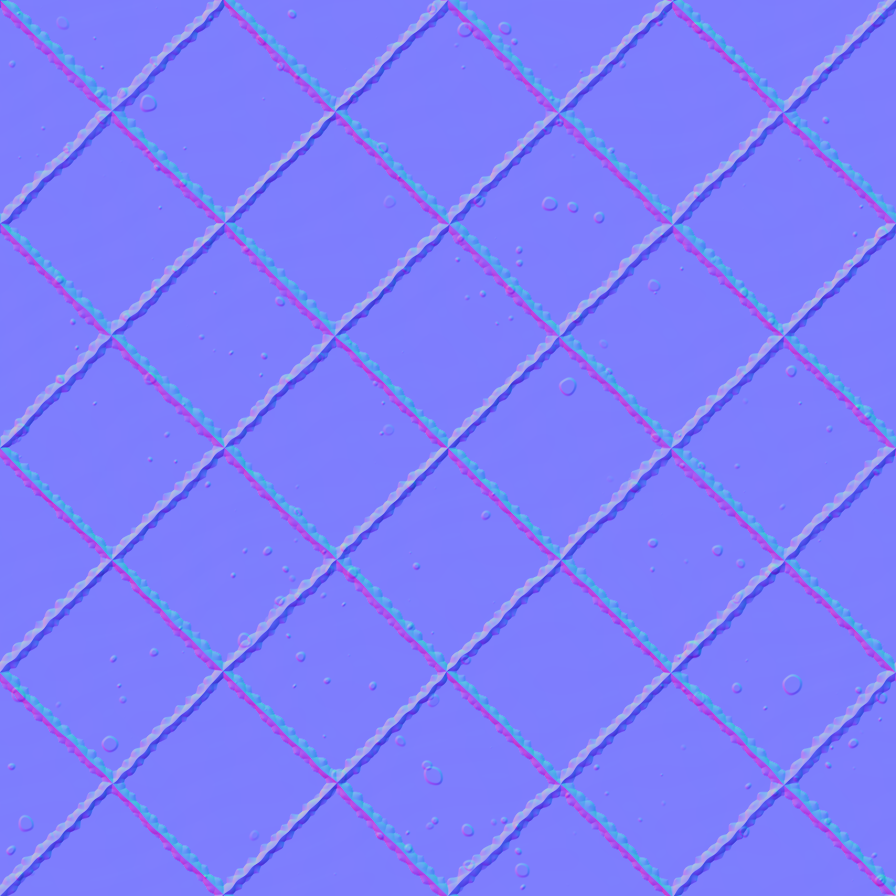
This texture map is drawn by a WebGL 2 fragment shader. Its source:

```glsl
#version 300 es
precision highp float;

#define REPEATS 4.0
#define GROOVE_WIDTH 0.0068
#define GROOVE_DEPTH 0.0044
#define EDGE_CHIPPING 0.9
#define CHIP_CELLS 84.0
#define PIT_CELLS 20.0
#define PIT_DEPTH 0.0011
#define PIT_RIM 0.0032
#define PIT_CUTOFF 0.78
#define SAMPLE_STEP 0.0009

uniform vec2 u_resolution;
out vec4 fragColor;

const float TAU = 6.283185;

vec2 hash2(vec2 p) {
  vec3 q = fract(p.xyx * vec3(0.1031, 0.1030, 0.0973));
  q += dot(q, q.yzx + 33.33);
  return fract((q.xx + q.yz) * q.zy);
}

// Wrapping cellular noise: distance to the nearest point, and its two random values
vec3 cellular(vec2 p, float count, float seed) {
  p *= count;
  vec2 base = floor(p);
  vec3 nearest = vec3(9.0, 0.0, 0.0);
  for (int y = -1; y <= 1; y++) {
    for (int x = -1; x <= 1; x++) {
      vec2 cell = base + vec2(x, y);
      vec2 id = mod(cell, count) + seed;
      float d = length(cell + 0.25 + 0.5 * hash2(id) - p);
      if (d < nearest.x) nearest = vec3(d, hash2(id + 137.0));
    }
  }
  return nearest;
}

// Broad wear mask from layered sines, 0 to 1
float wearMask(vec2 p) {
  float s = sin(TAU * (2.0 * p.x + p.y) + 1.3)
          + sin(TAU * (3.0 * p.y - p.x) + 4.1)
          + sin(TAU * (4.0 * p.x + 3.0 * p.y) + 0.4)
          + sin(TAU * (5.0 * p.x - 4.0 * p.y) + 2.2);
  return clamp(0.5 + 0.22 * s, 0.0, 1.0);
}

// Small wobble that makes lines and pits irregular
vec2 wobble(vec2 p) {
  return p + 0.0009 * sin(TAU * (p.yx * vec2(9.0, 11.0) + p * 4.0))
           + 0.0006 * sin(TAU * (p.yx * vec2(43.0, 47.0) + p * 17.0));
}

float surfaceHeight(vec2 p) {
  float wear = wearMask(p);
  vec2 q = wobble(p);

  // Diagonal grooves with scalloped walls, wider on the upper side
  vec2 diagonal = vec2(q.x + q.y, q.y - q.x) * REPEATS;
  vec2 side = (fract(diagonal + 0.5) - 0.5) * 0.70711 / REPEATS;
  vec2 dist = abs(side);
  float scallop = 0.45 - cellular(q, CHIP_CELLS, 11.0).x;
  float width = GROOVE_WIDTH * (0.9 + 0.25 * wear + EDGE_CHIPPING * scallop);
  vec2 wall = width * mix(vec2(0.95), vec2(1.2), step(0.0, side));
  vec2 cut = max(1.0 - dist / wall, 0.0);
  float height = -GROOVE_DEPTH * max(cut.x, cut.y);

  // Flat-bottomed pits, denser in worn areas and beside the grooves
  float nearGroove = 1.0 - smoothstep(0.004, 0.022, min(dist.x, dist.y));
  for (int layer = 0; layer < 2; layer++) {
    float count = PIT_CELLS * (1.0 + 0.6 * float(layer));
    vec3 pit = cellular(q, count, 40.0 + 53.0 * float(layer));
    float chance = 0.75 * pit.y + 0.35 * wear + 0.16 * nearGroove;
    float strength = smoothstep(PIT_CUTOFF, PIT_CUTOFF + 0.17, chance);
    float radius = mix(0.08, 0.24, pit.z * pit.z) * sqrt(strength) / count;
    float bowl = 1.0 - smoothstep(radius - PIT_RIM, radius, pit.x / count);
    height -= PIT_DEPTH * strength * bowl;
  }

  // Faint unevenness of the tile faces
  height += 0.00006 * sin(TAU * (13.0 * p.x + 5.0 * p.y) + 3.0 * wear);
  height += 0.00004 * sin(TAU * (7.0 * p.x - 19.0 * p.y) + 4.0 * wear);
  return height;
}

void main() {
  vec2 uv = gl_FragCoord.xy / u_resolution;
  vec2 e = vec2(SAMPLE_STEP, 0.0);

  // Surface slope by central differences
  vec2 slope = vec2(surfaceHeight(uv + e.xy) - surfaceHeight(uv - e.xy),
                    surfaceHeight(uv + e.yx) - surfaceHeight(uv - e.yx))
             / (2.0 * SAMPLE_STEP);

  // Encode the normal, with green pointing down the canvas
  vec3 normal = normalize(vec3(-slope.x, slope.y, 1.0));
  fragColor = vec4(0.493 + 0.5 * normal, 1.0);
}
```
